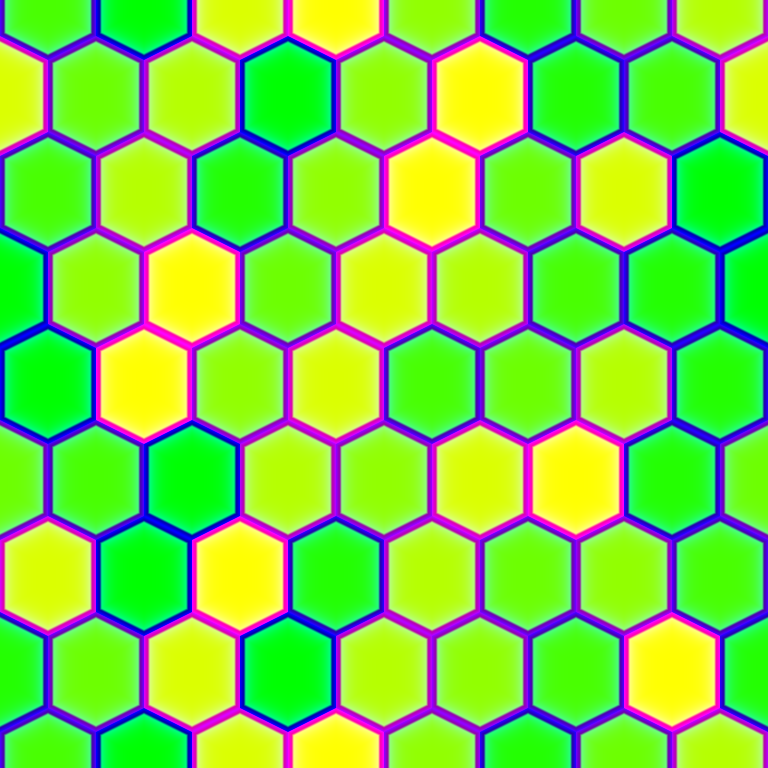
A WebGL 1 fragment shader for this pattern:

```glsl
precision highp float;
// Tiling honeycomb of 8 by 8 cells, filled from green to yellow with blue to magenta rims.
// Each cell is the Voronoi region of a staggered grid point; red is the cell's level,
// green switches on inside the rim, and blue fades from the cell border to its centre.

uniform vec2 u_resolution;

const float CELLS = 8.0;

float hash(vec2 p) {
    return fract(sin(dot(p, vec2(127.1, 311.7))) * 4375.85);
}

// Rank of the cell's hash within its row, so every row holds each level once.
float cellLevel(vec2 cell) {
    cell = mod(cell, CELLS);
    float own = hash(cell + 3.0);
    float rank = 0.0;
    for (int i = 0; i < 8; i++) {
        rank += step(hash(vec2(float(i), cell.y) + 3.0), own);
    }
    return (rank - 1.0) / (CELLS - 1.0);
}

// Even rows are shifted by half a cell.
float rowShift(float row) {
    return 0.5 * (1.0 - mod(row, 2.0));
}

// Column and row of the staggered point closest to p within one row.
vec2 nearestInRow(vec2 p, float row) {
    return vec2(floor(p.x - rowShift(row) + 0.5), row);
}

vec2 cellCentre(vec2 cell) {
    return vec2(cell.x + rowShift(cell.y), cell.y);
}

// Distance to the cell border: 0 on the border, 1 at the centre.
float borderDistance(vec2 offset) {
    vec2 q = abs(offset);
    vec2 neighbour = vec2(0.5, 1.0);
    float span = length(neighbour);
    float slanted = 0.5 * span - dot(q, neighbour) / span;
    return 2.0 * min(0.5 - q.x, slanted);
}

vec3 honeycomb(vec2 uv) {
    vec2 p = uv * CELLS;
    vec2 below = nearestInRow(p, floor(p.y));
    vec2 above = nearestInRow(p, floor(p.y) + 1.0);
    vec2 toBelow = p - cellCentre(below);
    vec2 toAbove = p - cellCentre(above);
    bool belowWins = dot(toBelow, toBelow) < dot(toAbove, toAbove);

    vec2 cell = belowWins ? below : above;
    float d = borderDistance(belowWins ? toBelow : toAbove);

    float fill = smoothstep(0.07, 0.13, d);
    float glow = min(1.0, 1.08 * exp(-6.3 * d));
    return vec3(cellLevel(cell), fill, glow);
}

void main() {
    // Average 3 by 3 samples per pixel to smooth the borders.
    vec3 colour = vec3(0.0);
    for (int j = -1; j <= 1; j++) {
        for (int i = -1; i <= 1; i++) {
            vec2 jitter = vec2(float(i), float(j)) / 3.0;
            colour += honeycomb((gl_FragCoord.xy + jitter) / u_resolution);
        }
    }
    gl_FragColor = vec4(colour / 9.0, 1.0);
}
```
